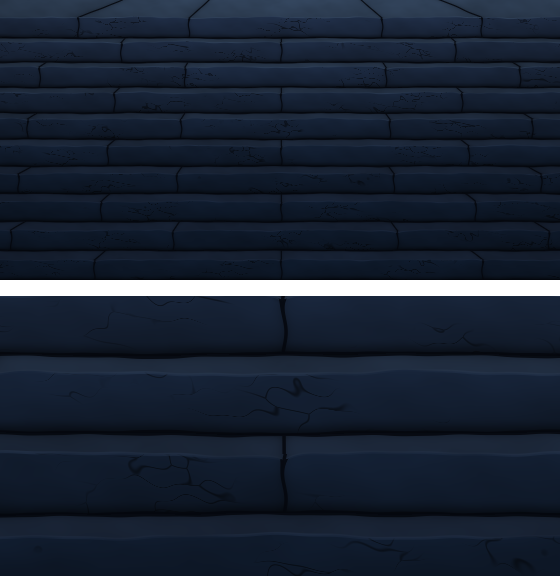
Top, the full canvas; bottom, a detail of the centre.
Give the GLSL for this texture, as a Shadertoy shader.

```glsl
// A flight of ten worn stone steps at night, seen from the front below a paved landing.
// Rows grow taller downwards by a quadratic; joints alternate between four and three
// per row, and sines, cellular cracks and per-block hashes age the stone.

#define PALE vec3(0.17, 0.23, 0.31)
#define SLATE vec3(0.09, 0.13, 0.20)
#define DEEP vec3(0.05, 0.09, 0.15)
#define INK vec3(0.015, 0.025, 0.05)
#define ROW_START 0.1354
#define ROW_STEP 0.0859
#define ROW_GROWTH 0.00112
#define LANDING_EDGE 0.0625
#define SEAM_WIDTH 0.0026
#define WOBBLE 0.0022
#define CRACK_DEPTH 0.45
#define CHIP 0.008

float hash(vec2 p) {
    return fract(sin(dot(p, vec2(127.1, 311.7))) * 4375.85);
}

// Layered sines, about -1 to 1
float sway(vec2 p) {
    return 0.5 * sin(p.x + 1.7 * sin(p.y)) + 0.3 * sin(2.3 * p.x + p.y) + 0.2 * sin(5.1 * p.x - 2.0 * p.y);
}

// Distances to the nearest and second nearest cell points
vec2 cells(vec2 p) {
    vec2 base = floor(p), nearest = vec2(9.0);
    for (int j = -1; j <= 1; j++)
    for (int i = -1; i <= 1; i++) {
        vec2 cell = base + vec2(i, j);
        float d = distance(p, cell + vec2(hash(cell), hash(cell + 41.3)));
        nearest = d < nearest.x ? vec2(d, nearest.x) : vec2(nearest.x, min(nearest.y, d));
    }
    return nearest;
}

// Depth of the k-th seam below the top of the canvas
float seamDepth(float k) {
    return ROW_START + k * (ROW_STEP + k * ROW_GROWTH);
}

// Row index at a depth: the inverse of seamDepth
float rowAt(float depth) {
    float root = sqrt(max(ROW_STEP * ROW_STEP + 4.0 * ROW_GROWTH * (depth - ROW_START), 0.0));
    return clamp(floor((root - ROW_STEP) / (2.0 * ROW_GROWTH)) + 1.0, 0.0, 9.0);
}

// Position of joint i in a row, measured from the centre line
float jointX(float row, int i) {
    if (mod(row, 2.0) > 0.5) {
        float side = float(i) - 1.0;
        return 0.005 + 0.025 * abs(side) + side * (0.585 + 0.012 * row);
    }
    float side = i < 2 ? -1.0 : 1.0;
    bool outer = i == 0 || i == 3;
    float reach = outer ? 0.72 + 0.24 * pow(row / 8.0, 0.4) : 0.345 + 0.007 * row;
    return (outer ? 0.0 : 0.02) + side * reach;
}

float stroke(float d, float halfWidth, float px) {
    return clamp((halfWidth - abs(d)) / px + 0.5, 0.0, 1.0);
}

void mainImage(out vec4 fragColor, in vec2 fragCoord) {
    float px = 1.0 / iResolution.y;
    float x = (fragCoord.x - 0.5 * iResolution.x) * px;
    float y = 1.0 - fragCoord.y * px;

    // Row layout: tread above the edge, riser below it
    float depth = y + WOBBLE * sway(vec2(x * 11.0, y * 23.0));
    float row = rowAt(depth);
    bool landing = row < 0.5;
    float top = landing ? -0.1 : seamDepth(row - 1.0);
    float bottom = seamDepth(row);
    float edge = landing ? LANDING_EDGE : top + 0.0125 + 0.0024 * row;
    edge += 0.0025 * sway(vec2(x * 17.0 + row * 4.1, row * 2.7));

    // Joints: upright on the riser, leaning to the centre on the tread
    float rise = max(edge - depth, 0.0);
    float lean = landing ? 3.4 : 1.8;
    float gap = 9.0, block = 0.0;
    int count = mod(row, 2.0) > 0.5 ? 3 : 4;
    for (int i = 0; i < count; i++) {
        float jx = jointX(row, i);
        float slope = rise > 0.0 ? lean * jx : 0.0;
        float offset = x - jx * (1.0 - lean * rise);
        offset += rise > 0.0 ? 0.0 : 0.0022 * sin(depth * 95.0 + jx * 40.0);
        block += step(0.0, offset);
        gap = min(gap, abs(offset) / sqrt(1.0 + slope * slope));
    }
    edge += CHIP * exp(-gap / 0.012) * (landing ? 0.3 : 1.0);
    float tone = hash(vec2(block, row));

    // Base stone, dimming down the flight and down each riser
    float fall = clamp((depth - edge) / (bottom - edge), 0.0, 1.0);
    float dim = smoothstep(0.0, 0.8, y);
    vec3 tread = mix(PALE, SLATE, dim) * (landing ? 1.08 - 2.0 * y : 0.95);
    vec3 riser = mix(SLATE * 1.15, DEEP, dim) * (1.14 - 0.3 * fall - 0.25 * smoothstep(0.75, 1.0, fall));
    float below = clamp((depth - edge) / px + 0.5, 0.0, 1.0);
    vec3 color = mix(tread, riser, below);

    // Stains, block tint and thin broken cracks
    vec2 grain = vec2(x * 8.0, y * 38.0) + 0.4 * sway(vec2(x * 31.0, y * 60.0));
    vec2 near = cells(grain);
    color *= 0.94 + 0.1 * tone + 0.06 * sway(vec2(x * 14.0, y * 40.0)) + 0.05 * (near.x - 0.5);
    float crackMask = smoothstep(0.1, 0.6, sway(vec2(x * 9.0 + row * 3.3, row * 1.9 + fall * 2.0)));
    float crack = 1.0 - smoothstep(0.0, 0.05 + 12.0 * px, near.y - near.x);
    color *= 1.0 - CRACK_DEPTH * crack * crackMask * below;

    // Worn lip that catches the light here and there
    float glint = 0.35 + 0.3 * sway(vec2(x * 13.0 + tone * 6.0, row));
    color = mix(color, tread * 1.35, stroke(depth - edge, 0.0018, px) * glint);

    // Seams, joint notches and soft shadow around them
    float seam = min(abs(depth - top), abs(depth - bottom));
    float notch = 0.003 * exp(-abs(depth - edge) / 0.006) * below;
    color *= 1.0 - 0.3 * exp(-seam / 0.005) - 0.25 * exp(-gap / 0.006);
    float seamWidth = SEAM_WIDTH * (1.0 + 0.4 * sway(vec2(x * 25.0, row)));
    float ink = max(stroke(seam, seamWidth, px), stroke(gap, SEAM_WIDTH * 0.8 + notch, px));
    color = mix(color, INK, 0.85 * ink);

    fragColor = vec4(color * (1.03 - 0.08 * x * x), 1.0);
}
```
